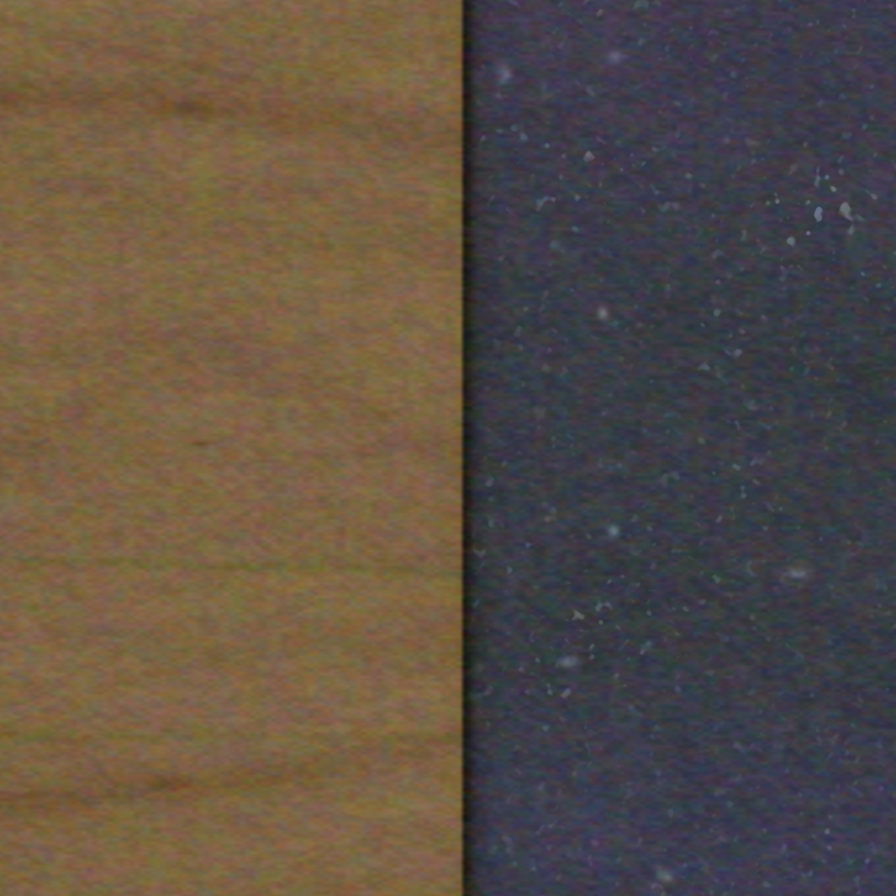
This texture is drawn by a three.js fragment shader. Its source:

```glsl
// Pale wood beside a dusty slate panel, divided by a dark vertical seam.
// Stretched value noise makes the grain, curved bands make the wood figure,
// and thresholded noise gathered by soft clusters makes the pale dust.
#define SEAM_X 0.516
#define SEAM_SOFT 0.0035
#define WOOD_COLOR vec3(0.492, 0.394, 0.272)
#define SLATE_COLOR vec3(0.222, 0.234, 0.268)
#define SEAM_COLOR vec3(0.125, 0.110, 0.080)
#define STREAK_COLOR vec3(0.37, 0.24, 0.13)
#define DUST_COLOR vec3(0.44, 0.48, 0.54)
#define CHROMA_GRAIN 0.085
#define LUMA_GRAIN 0.035
#define DUST_SCALE 105.0

varying vec2 vUv;

float hash(vec2 p) {
  return fract(sin(dot(p, vec2(127.1, 311.7))) * 43758.5453);
}

float noise(vec2 p) {
  vec2 i = floor(p);
  vec2 f = fract(p);
  f = f * f * (3.0 - 2.0 * f);
  return mix(mix(hash(i), hash(i + vec2(1.0, 0.0)), f.x),
             mix(hash(i + vec2(0.0, 1.0)), hash(i + vec2(1.0, 1.0)), f.x), f.y);
}

float fbm(vec2 p) {
  float sum = 0.0;
  for (int i = 0; i < 4; i++) {
    sum += noise(p) * 0.5 / exp2(float(i));
    p = p * 2.03 + 17.3;
  }
  return sum;
}

// Soft elliptical spot and soft band
float spot(vec2 p, vec2 center, vec2 radius) {
  vec2 d = (p - center) / radius;
  return exp(-dot(d, d));
}

float band(float d, float width) {
  return exp(-d * d / (width * width));
}

// Coloured sensor grain, wider than tall
vec3 grain(vec2 p) {
  vec2 q = mat2(1.0, 0.12, -0.12, 1.0) * p * vec2(85.0, 150.0);
  vec3 chroma = vec3(noise(q), noise(q + 41.7), noise(q + 83.1)) - 0.5;
  float luma = noise(p * vec2(170.0, 270.0) + 9.0) - 0.5;
  return chroma * CHROMA_GRAIN * vec3(1.0, 0.75, 1.1) + luma * LUMA_GRAIN;
}

vec3 wood(vec2 p) {
  float y = p.y + (fbm(p * vec2(6.0, 14.0)) - 0.47) * 0.012;
  vec3 color = WOOD_COLOR;
  color += (fbm(p * vec2(4.0, 18.0)) - 0.47) * vec3(0.06, 0.06, 0.05);
  color += (fbm(vec2(p.x * 9.0, y * 80.0)) - 0.47) * 0.025;
  color += (fbm(p * vec2(22.0, 38.0) + 60.0) - 0.47) * vec3(0.0, 0.05, -0.07);

  // Warm upper and lower streaks, each with a small knot
  float upper = y - 0.894 + 0.13 * p.x * p.x + 0.015 * p.x;
  float lower = y - 0.098 - 0.14 * p.x;
  float streak = 0.36 * band(upper, 0.024) * (1.0 - 0.7 * p.x);
  streak += 0.34 * band(lower, 0.020) * (1.0 - 0.8 * p.x);
  streak += 0.16 * band(y - 0.975 + 0.24 * p.x, 0.006) * (1.0 - smoothstep(0.2, 0.42, p.x));
  streak += 0.38 * spot(p, vec2(0.210, 0.879), vec2(0.026, 0.008));
  streak += 0.38 * spot(p, vec2(0.185, 0.125), vec2(0.024, 0.007));
  streak += 0.50 * spot(p, vec2(0.224, 0.505), vec2(0.014, 0.003));
  streak += 0.12 * band(y - 0.585 + 1.6 * (p.x - 0.25) * (p.x - 0.25), 0.020);
  color = mix(color, STREAK_COLOR, min(streak, 0.75));

  // Thin greenish growth lines
  float green = band(p.y - 0.376 + 0.03 * p.x, 0.006) + 0.7 * band(p.y - 0.178, 0.006);
  color -= green * vec3(0.045, 0.010, 0.045);
  return color - smoothstep(0.48, SEAM_X, p.x) * vec3(0.010, 0.008, 0.030);
}

vec3 slate(vec2 p) {
  vec3 color = SLATE_COLOR;
  color += vec3(0.026, 0.003, 0.035) * smoothstep(0.60, 1.0, p.y);
  color += vec3(0.016, 0.006, 0.040) * (1.0 - smoothstep(0.05, 0.32, p.y));
  color += (fbm(p * vec2(9.0, 14.0)) - 0.47) * vec3(0.05, 0.03, 0.04);

  // Sparse dust, denser inside soft clusters
  float cover = 0.16 + 0.14 * smoothstep(0.45, 0.70, fbm(p * 11.0 + 4.0));
  cover += 0.45 * spot(p, vec2(0.90, 0.765), vec2(0.07, 0.055));
  cover += 0.30 * spot(p, vec2(0.67, 0.80), vec2(0.08, 0.05));
  cover += 0.35 * spot(p, vec2(0.63, 0.285), vec2(0.03, 0.04));
  vec2 q = mat2(0.8, 0.6, -0.6, 0.8) * p * DUST_SCALE;
  float dust = cover * smoothstep(0.40, 0.85, noise(q) * noise(q.yx * 1.37 + 31.0)) * 1.6;

  // Clearest single flecks
  float fleck = spot(p, vec2(0.563, 0.917), vec2(0.007, 0.010));
  fleck += spot(p, vec2(0.686, 0.936), vec2(0.011, 0.007));
  fleck += 0.9 * spot(p, vec2(0.673, 0.651), vec2(0.006, 0.007));
  fleck += spot(p, vec2(0.684, 0.408), vec2(0.006));
  fleck += spot(p, vec2(0.634, 0.261), vec2(0.012, 0.006));
  fleck += 0.9 * spot(p, vec2(0.743, 0.022), vec2(0.010, 0.007));
  fleck += 0.8 * spot(p, vec2(0.890, 0.360), vec2(0.014, 0.006));
  dust += fleck * mix(0.45, 0.95, noise(q * 1.4 + 5.0));
  return mix(color, DUST_COLOR, min(dust, 0.8));
}

void main() {
  float side = smoothstep(SEAM_X - SEAM_SOFT, SEAM_X + SEAM_SOFT, vUv.x);
  // The gap is darkest at the wood edge and fades into the slate
  float depth = max(vUv.x - SEAM_X - 0.003, 0.0);
  float gap = 0.62 * band(depth, 0.009) + 0.33 * band(depth, 0.028);
  vec3 panel = mix(slate(vUv), SEAM_COLOR, gap);
  gl_FragColor = vec4(mix(wood(vUv), panel, side) + grain(vUv), 1.0);
}
```
